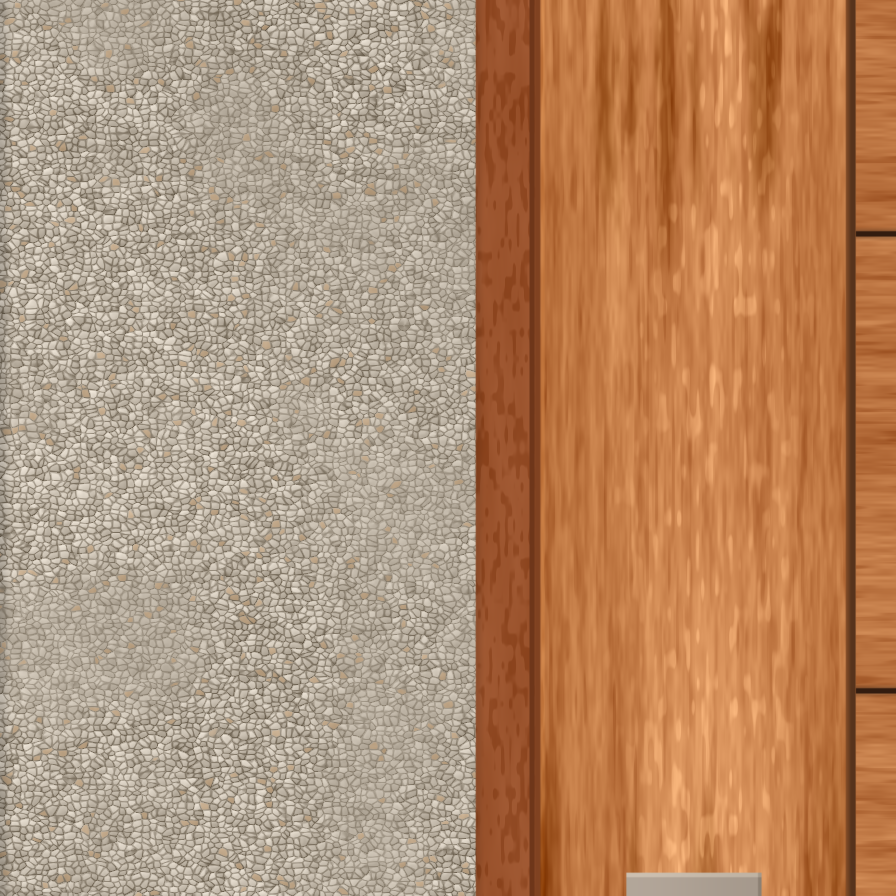
Reproduce this texture procedurally as a WebGL 2 fragment shader.

```glsl
#version 300 es
precision highp float;
// Pebbled plaster wall beside a wooden door frame, a tall plank and cross boards.
uniform vec2 u_resolution;
out vec4 fragColor;

float hash(vec2 p) {
  vec3 q = fract(vec3(p.xyx) * 0.1031);
  q += dot(q, q.yzx + 33.33);
  return fract((q.x + q.y) * q.z);
}

float noise(vec2 p) {
  vec2 i = floor(p), f = fract(p);
  f = f * f * (3.0 - 2.0 * f);
  return mix(mix(hash(i), hash(i + vec2(1, 0)), f.x),
             mix(hash(i + vec2(0, 1)), hash(i + vec2(1, 1)), f.x), f.y);
}

float fbm(vec2 p) {
  float sum = 0.0, amp = 0.5;
  for (int i = 0; i < 4; i++) {
    sum += amp * noise(p);
    p = p * 2.03 + 17.3;
    amp *= 0.5;
  }
  return sum / 0.9375;
}

// Soft step whose width never drops below about one pixel.
float edge(float at, float x) {
  float w = max(0.0012, 0.7 / u_resolution.y);
  return smoothstep(at - w, at + w, x);
}

float band(float a, float b, float x) { return edge(a, x) * (1.0 - edge(b, x)); }

// Small rounded stones set in grey mortar.
vec3 plaster(vec2 uv) {
  vec2 p = uv * vec2(118.0, 150.0);
  p += 0.7 * vec2(noise(p * 0.6), noise(p * 0.6 + 40.0));
  vec2 cell = floor(p), stone = cell, offset = vec2(0);
  float near = 9.0, second = 9.0;
  for (int j = -1; j <= 1; j++)
    for (int i = -1; i <= 1; i++) {
      vec2 c = cell + vec2(i, j);
      vec2 d = c + 0.1 + 0.8 * vec2(hash(c), hash(c + 71.0)) - p;
      float dist = length(d);
      if (dist < near) {
        second = near;
        near = dist;
        stone = c;
        offset = d;
      } else second = min(second, dist);
    }
  float tone = hash(stone + 13.0);
  float body = smoothstep(0.02, 0.4, second - near);
  float patchy = fbm(uv * 7.0 + 3.0);
  float relief = mix(0.65, 1.15, smoothstep(0.3, 0.65, patchy));
  float light = (body - 0.55) * 0.20 + (tone - 0.5) * 0.15 - offset.y * 0.08 + offset.x * 0.04;
  vec3 col = vec3(0.685, 0.645, 0.585) + light * relief * vec3(1.0, 1.02, 1.05);
  col = mix(col, vec3(0.70, 0.54, 0.36), 0.5 * body * step(0.95, hash(stone + 29.0)));
  col += 0.05 * (fbm(uv * 4.0) - 0.5) + 0.03 * (noise(uv * 300.0) - 0.5);
  col += 0.025 * (0.25 - uv.x);
  return col * mix(0.84, 1.0, smoothstep(0.0, 0.015, uv.x));
}

// Grain runs along the y axis of g.
vec3 wood(vec2 g, vec3 base) {
  g.x += 0.006 * (fbm(g * vec2(5.0, 2.0)) - 0.5);
  float broad = fbm(g * vec2(26.0, 1.6)) - 0.5;
  float streak = fbm(g * vec2(95.0, 4.0) + 9.0) - 0.5;
  float fibre = noise(g * vec2(330.0, 45.0)) - 0.5;
  float pores = smoothstep(0.64, 0.86, noise(g * vec2(210.0, 14.0) + 5.0));
  float shade = 0.20 * broad + 0.17 * streak + 0.07 * fibre - 0.06 * pores;
  return base + shade * vec3(0.9, 1.0, 0.9);
}

void main() {
  vec2 uv = gl_FragCoord.xy / u_resolution;
  float x = uv.x, y = uv.y;
  vec3 col = plaster(uv);

  // Smooth reddish frame post, with a shaded groove at its right
  vec3 post = vec3(0.61, 0.33, 0.18) + 0.07 * (fbm(uv * vec2(50.0, 9.0)) - 0.5);
  post -= 0.06 * smoothstep(0.55, 0.8, noise(uv * vec2(230.0, 70.0)));
  post *= mix(0.90, 1.0, smoothstep(0.531, 0.542, x));
  post = mix(post, vec3(0.43, 0.21, 0.10), band(0.591, 0.597, x));
  post = mix(post, vec3(0.50, 0.26, 0.13), edge(0.597, x));
  col = mix(col, post, edge(0.531, x));

  // Tall plank, brightest through its centre
  float glow = exp(-pow((x - 0.80) / 0.10, 2.0));
  vec3 plank = wood(uv, vec3(0.765, 0.485, 0.275) + glow * vec3(0.05, 0.05, 0.05));
  float flecks = smoothstep(0.60, 0.85, noise(uv * vec2(190.0, 38.0) + 31.0));
  plank += flecks * glow * vec3(0.10, 0.11, 0.10);
  float stain = smoothstep(0.52, 0.8, fbm(uv * vec2(28.0, 3.5) + 50.0));
  plank -= 0.16 * stain * smoothstep(0.3, 0.9, abs(y - 0.4) * 2.0);
  plank += vec3(0.05, 0.04, 0.02) * band(0.604, 0.608, x);
  col = mix(col, plank, edge(0.603, x));

  // Cross boards split by two dark seams
  float board = step(0.229, y) + step(0.739, y);
  vec3 boards = wood(vec2(y, x + board * 3.7), vec3(0.74, 0.46, 0.26));
  float seam = min(abs(y - 0.229), abs(y - 0.739));
  boards *= mix(0.78, 1.0, smoothstep(0.002, 0.009, seam));
  boards = mix(vec3(0.20, 0.11, 0.06), boards, edge(0.003, seam));
  col = mix(col, boards, edge(0.955, x));

  // Shadow gap between the plank and the boards
  vec3 gap = mix(vec3(0.50, 0.29, 0.15), vec3(0.34, 0.20, 0.11), smoothstep(0.944, 0.951, x));
  col = mix(col, gap, band(0.944, 0.955, x));

  // Pale box at the lower edge, with a lit rim
  vec3 box = mix(vec3(0.70, 0.65, 0.60), vec3(0.80, 0.75, 0.69), edge(0.021, y));
  box -= 0.05 * smoothstep(0.70, 0.85, x) + 0.10 * edge(0.846, x);
  col = mix(col, box, band(0.699, 0.850, x) * (1.0 - edge(0.026, y)));

  fragColor = vec4(clamp(col, 0.0, 1.0), 1.0);
}
```
